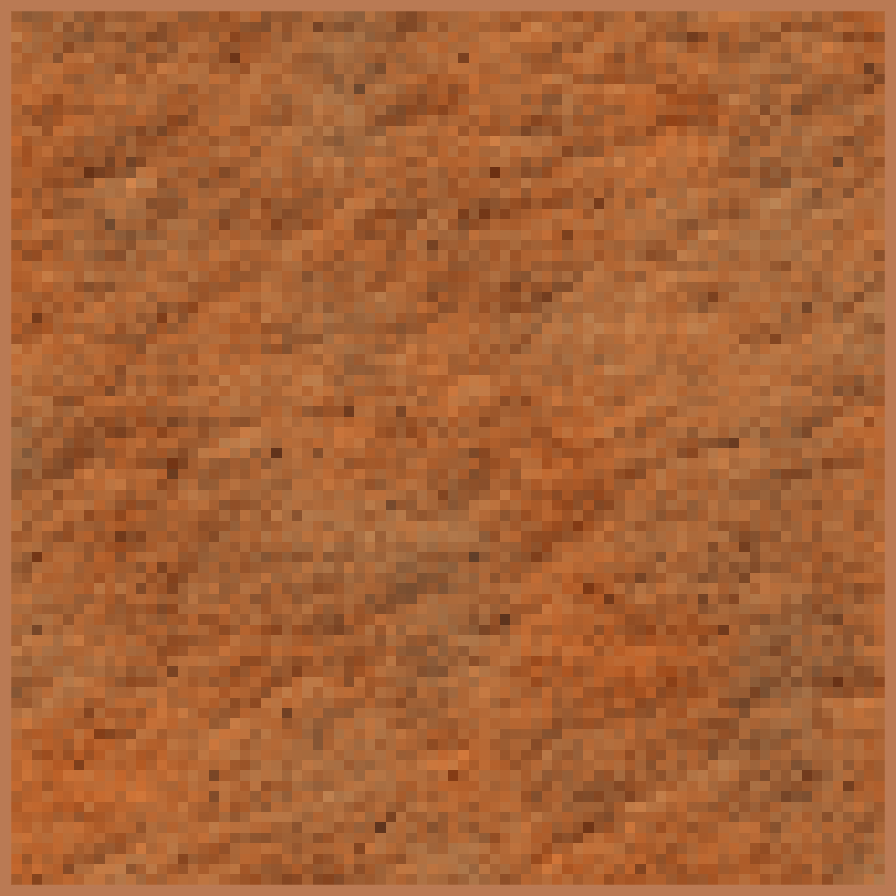
Give the GLSL for this texture, as a three.js fragment shader.

```glsl
varying vec2 vUv;

const float BORDER = 0.0125;
const float BLOCKS = 84.0;
const vec3 FRAME_COLOR = vec3(0.73, 0.48, 0.33);
const vec3 SHADOW_CLAY = vec3(0.38, 0.185, 0.085);
const vec3 MID_CLAY = vec3(0.665, 0.388, 0.203);
const vec3 LIGHT_CLAY = vec3(0.84, 0.54, 0.31);
const vec3 RUST_SHIFT = vec3(0.07, -0.035, -0.075);

float hash(vec2 p) {
  vec3 q = fract(vec3(p.xyx) * 0.1031);
  q += dot(q, q.yzx + 33.33);
  return fract((q.x + q.y) * q.z);
}

vec2 hash2(vec2 p) {
  return vec2(hash(p), hash(p + 57.3));
}

float valueNoise(vec2 p) {
  vec2 i = floor(p);
  vec2 f = fract(p);
  f = f * f * (3.0 - 2.0 * f);
  float low = mix(hash(i), hash(i + vec2(1.0, 0.0)), f.x);
  float high = mix(hash(i + vec2(0.0, 1.0)), hash(i + 1.0), f.x);
  return mix(low, high, f.y);
}

// Rounded domes that meet in creases
float domes(vec2 p) {
  vec2 cell = floor(p);
  float nearest = 4.0;
  for (int y = -1; y <= 1; y++) {
    for (int x = -1; x <= 1; x++) {
      vec2 id = cell + vec2(float(x), float(y));
      vec2 d = id + hash2(id) - p;
      nearest = min(nearest, dot(d, d));
    }
  }
  return 1.0 - nearest;
}

// Stretches space along a tilted axis and bends it slightly
vec2 clayGrain(vec2 p, float tilt, vec2 density) {
  float c = cos(tilt);
  float s = sin(tilt);
  vec2 bend = vec2(valueNoise(p * 9.0), valueNoise(p * 9.0 + 31.0)) - 0.5;
  p += 0.05 * bend;
  return vec2(c * p.x + s * p.y, c * p.y - s * p.x) * density + 40.0;
}

// Brightness of the slope that faces the light
float relief(vec2 p, vec2 light, float tilt, vec2 density) {
  float here = domes(clayGrain(p, tilt, density));
  float ahead = domes(clayGrain(p + light, tilt, density));
  return clamp(here - ahead, -0.8, 0.6);
}

vec3 clayRamp(float tone) {
  vec3 dark = mix(SHADOW_CLAY, MID_CLAY, clamp(tone * 2.0, 0.0, 1.0));
  return mix(dark, LIGHT_CLAY, clamp(tone * 2.0 - 1.0, 0.0, 1.0));
}

vec3 clay(vec2 block) {
  vec2 p = block / BLOCKS;
  vec2 light = vec2(-0.004, 0.012);

  // Lumps, crumbs, broad patches and single-block grain
  float lumps = relief(p, light, 0.32, vec2(12.0, 19.0));
  float crumbs = relief(p + 3.0, light, 0.2, vec2(25.0, 38.0));
  float patches = valueNoise(p * 7.0 + 11.0) + valueNoise(p * 17.0 + 5.0) - 1.0;
  float grain = hash(block + 0.5) - 0.5;
  float pits = step(0.985, hash(block + 210.0));
  float tone = 0.52 + 0.5 * lumps + 0.24 * crumbs + 0.17 * patches
    + 0.24 * grain - 0.28 * pits;

  // Drift between rusty and olive clay
  float rust = valueNoise(p * 8.0 + 70.0) - 0.5 + 0.7 * (hash(block + 91.0) - 0.5);
  return clayRamp(tone) + RUST_SHIFT * rust;
}

void main() {
  vec2 inner = (vUv - BORDER) / (1.0 - 2.0 * BORDER);
  vec2 block = floor(clamp(inner, 0.0, 0.9999) * BLOCKS);
  vec2 toEdge = min(vUv, 1.0 - vUv);
  float inside = smoothstep(-0.001, 0.001, min(toEdge.x, toEdge.y) - BORDER);
  gl_FragColor = vec4(mix(FRAME_COLOR, clay(block), inside), 1.0);
}
```
